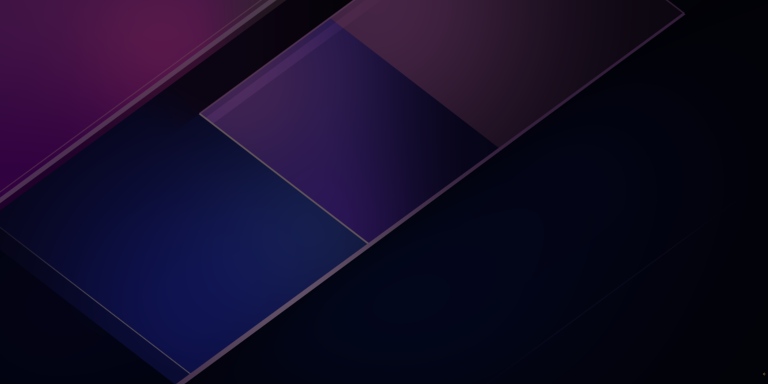
A Shadertoy shader for this background:

```glsl
const float RISE = 0.735;
const float FALL = 0.77;

// Signed distances to a rising or falling line with the given y intercept
float riseDist(vec2 p, float intercept) {
    return (p.y - RISE * p.x - intercept) / sqrt(1.0 + RISE * RISE);
}

float fallDist(vec2 p, float intercept) {
    return (p.y + FALL * p.x - intercept) / sqrt(1.0 + FALL * FALL);
}

float inside(float dist, float soft) {
    return smoothstep(-soft, soft, dist);
}

float stroke(float dist, float halfWidth, float soft) {
    return 1.0 - smoothstep(halfWidth - soft, halfWidth + soft, abs(dist));
}

float glow(vec2 p, vec2 center, vec2 radius) {
    vec2 d = (p - center) / radius;
    return exp(-dot(d, d));
}

// Deep navy field with a soft blue light below the ribbon
vec3 backdrop(vec2 p) {
    vec3 color = vec3(0.006, 0.006, 0.032);
    color += vec3(0.004, 0.020, 0.075) * glow(p, vec2(1.02, 0.22), vec2(0.55, 0.34));
    color += vec3(0.004, 0.008, 0.040) * glow(p, vec2(1.5, 0.58), vec2(0.4, 0.3));
    return color + vec3(0.004, 0.006, 0.045) * glow(p, vec2(0.1, 0.2), vec2(0.4));
}

vec3 bluePanel(vec2 p) {
    vec3 color = vec3(0.022, 0.014, 0.075);
    color += vec3(0.030, 0.050, 0.220) * glow(p, vec2(0.48, 0.20), vec2(0.42, 0.42));
    return color + vec3(0.050, 0.085, 0.140) * glow(p, vec2(0.86, 0.43), vec2(0.32, 0.3));
}

vec3 violetPanel(vec2 p) {
    vec3 color = mix(vec3(0.13, 0.085, 0.30), vec3(0.025, 0.018, 0.095),
                     smoothstep(0.82, 1.26, p.x));
    color += vec3(0.12, 0.055, 0.02) * glow(p, vec2(0.60, 0.80), vec2(0.28, 0.26));
    return color + vec3(0.035, 0.0, 0.04) * glow(p, vec2(0.88, 0.40), vec2(0.2));
}

vec3 rosePanel(vec2 p) {
    vec3 color = vec3(0.030, 0.018, 0.050);
    return color + vec3(0.24, 0.125, 0.22) * glow(p, vec2(0.98, 1.0), vec2(0.46, 0.5));
}

vec3 magentaCorner(vec2 p) {
    vec3 color = mix(vec3(0.19, 0.005, 0.25), vec3(0.25, 0.075, 0.27),
                     smoothstep(0.5, 1.0, p.y));
    color += vec3(0.10, 0.03, 0.02) * glow(p, vec2(0.42, 0.86), vec2(0.22));
    return mix(color, vec3(0.20, 0.13, 0.19), smoothstep(0.5, 0.74, p.x));
}

void mainImage(out vec4 fragColor, in vec2 fragCoord) {
    vec2 p = fragCoord / iResolution.y;
    p.x *= 2.0 * iResolution.y / iResolution.x;
    float soft = 0.8 / iResolution.y;

    // Shared edges of the panels
    float lowerEdge = riseDist(p, -0.345);
    float ribbonEdge = riseDist(p, 0.322);
    float cornerEdge = riseDist(p, 0.452);
    float leftEdge = fallDist(p, 0.35);
    float middleEdge = fallDist(p, 1.104);
    float roseEdge = fallDist(p, 1.615);
    float endEdge = fallDist(p, 2.337);
    float above = inside(lowerEdge, soft);
    float ribbon = above * inside(-ribbonEdge, soft)
                 * inside(middleEdge, soft) * inside(-endEdge, soft);

    // Background and its faint crease
    vec3 color = backdrop(p);
    color += vec3(0.025, 0.02, 0.04) * stroke(riseDist(p, -0.932), 0.0015, soft)
           * smoothstep(1.2, 1.5, p.x) * (1.0 - smoothstep(1.7, 1.95, p.x));
    color *= 1.0 - 0.35 * (1.0 - above) * exp(lowerEdge / 0.05);

    // Blue panel fading into a dark gap above the ribbon
    vec3 blue = bluePanel(p);
    blue *= 1.0 - 0.25 * inside(-fallDist(p, 0.408), soft);
    vec3 gap = mix(vec3(0.045, 0.015, 0.07), vec3(0.015, 0.008, 0.025),
                   smoothstep(0.6, 1.0, p.x));
    blue = mix(blue, gap, smoothstep(0.95, 1.2, p.y + FALL * p.x)
             * inside(ribbonEdge, soft));
    float farFade = 1.0 - inside(endEdge, soft);
    color = mix(color, blue, above * inside(leftEdge, soft) * farFade);

    // Ribbon panels with a pale inner band
    vec3 ribbonColor = mix(violetPanel(p), rosePanel(p), inside(roseEdge, soft));
    float bandFade = 1.0 - smoothstep(0.75, 1.1, p.x);
    ribbonColor += vec3(0.055, 0.03, 0.05) * bandFade
                 * stroke(riseDist(p, 0.285), 0.012, soft);
    color = mix(color, ribbonColor, ribbon);

    // Magenta corner with layered highlights
    float corner = inside(cornerEdge, soft);
    vec3 cornerColor = magentaCorner(p);
    cornerColor *= 1.0 - 0.35 * inside(-riseDist(p, 0.472), soft);
    color = mix(color, cornerColor, corner);
    color = mix(color, vec3(0.36, 0.29, 0.36), 0.65 * stroke(riseDist(p, 0.478), 0.006, soft));
    color = mix(color, vec3(0.40, 0.28, 0.32), 0.5 * stroke(riseDist(p, 0.500), 0.0014, soft));

    // Ribbon outlines
    float outline = stroke(ribbonEdge, 0.0022, soft) * inside(middleEdge, soft);
    color = mix(color, vec3(0.36, 0.23, 0.34), outline * 0.75 * farFade);
    float strip = inside(-ribbonEdge, soft) * above;
    color = mix(color, vec3(0.43, 0.37, 0.36), stroke(middleEdge, 0.0022, soft) * strip * 0.85);
    color = mix(color, vec3(0.24, 0.14, 0.25), stroke(endEdge, 0.002, soft) * strip * 0.7);
    float leftLine = stroke(fallDist(p, 0.408), 0.0014, soft) * above * (1.0 - corner);
    color = mix(color, vec3(0.40, 0.36, 0.36), leftLine * mix(0.2, 0.75, smoothstep(0.0, 0.3, p.x)));

    // Long lower rail, brightest near the panel joint
    vec3 rail = mix(vec3(0.20, 0.115, 0.23), vec3(0.38, 0.31, 0.40),
                    glow(p, vec2(0.78, 0.23), vec2(0.4)));
    float railWidth = mix(0.0065, 0.0035, smoothstep(0.5, 1.7, p.x));
    color = mix(color, rail, stroke(lowerEdge, railWidth, soft) * farFade);

    // Small gold sparkle
    vec2 s = abs(p - vec2(1.99, 0.026));
    float sparkle = 1.0 - smoothstep(0.006, 0.012, s.x + s.y + 12.0 * sqrt(s.x * s.y) * 0.2);
    fragColor = vec4(color + vec3(0.28, 0.22, 0.08) * sparkle, 1.0);
}
```
